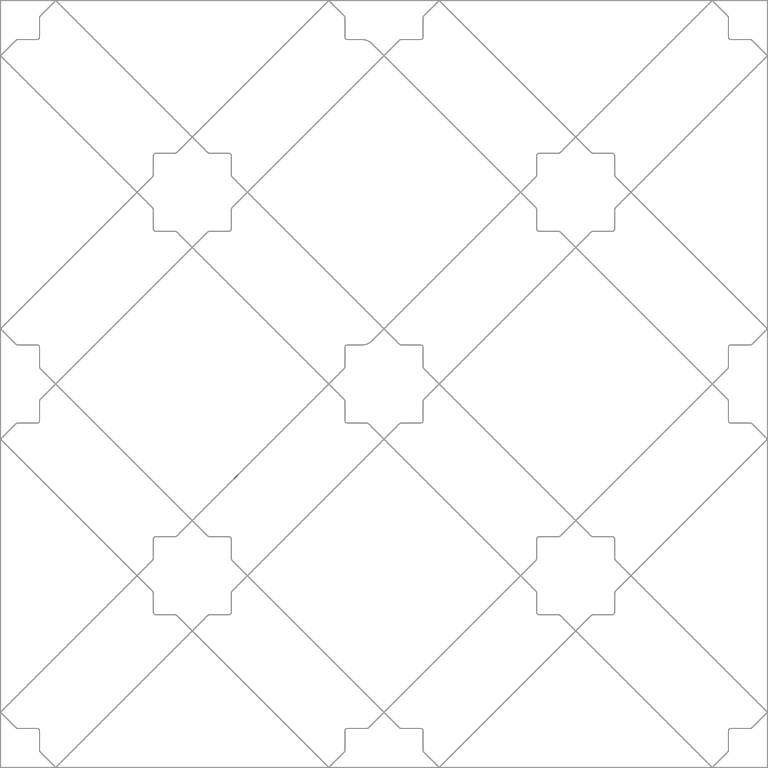
A Shadertoy shader for this pattern:

```glsl
// Thin ink outlines of eight-pointed stars on a staggered lattice, joined by
// pairs of crossing diagonals. Diagonal coordinates fold the plane onto one
// star; its outline is a square and a diamond merged with rounded notches.

#define PERIOD 0.4993        // star spacing along x and y
#define STAR_HALF 0.0508     // half side of the star's square
#define CORNER_RADIUS 0.0032 // rounding of the square's corners
#define NOTCH_RADIUS 0.0045  // rounding of the inner notches
#define WIDE_NOTCH 0.019     // rounding of the few softened notches
#define LINE_WIDTH 0.0009
#define FRAME_HALF 0.4993
#define FILTER_PIXELS 1.4    // width of the edge smoothing
#define INK vec3(0.2)
#define PAPER vec3(1.0)

const float SQRT2 = 1.41421356;
const float TIP = STAR_HALF * SQRT2;

float roundedSquare(vec2 p, float halfSide, float radius) {
    vec2 q = abs(p) - halfSide + radius;
    return length(max(q, 0.0)) + min(max(q.x, q.y), 0.0) - radius;
}

// Union of two edges whose normals are 45 degrees apart, with a circular fillet.
float filletUnion(float a, float b, float radius) {
    float c = 1.0 / SQRT2;
    float u = radius - a;
    float v = radius - b;
    if (u > c * v && v > c * u)
        return radius - sqrt(2.0 * (u * u + v * v - 2.0 * c * u * v));
    return min(a, b);
}

float starDistance(vec2 p, float notchRadius) {
    float square = roundedSquare(p, STAR_HALF, CORNER_RADIUS);
    float diamond = (abs(p.x) + abs(p.y) - TIP) / SQRT2;
    return filletUnion(square, diamond, notchRadius);
}

// Share of the pixel filter covered by a line of the given width.
float lineCoverage(float dist, float width, float blur) {
    float nearEdge = max(dist - 0.5 * blur, -0.5 * width);
    float farEdge = min(dist + 0.5 * blur, 0.5 * width);
    return clamp((farEdge - nearEdge) / blur, 0.0, 1.0);
}

void mainImage(out vec4 fragColor, in vec2 fragCoord) {
    float size = min(iResolution.x, iResolution.y);
    vec2 pos = (fragCoord - 0.5 * iResolution.xy) / size;

    // Fold along both diagonals onto the nearest star
    vec2 diag = vec2(pos.x + pos.y, pos.x - pos.y);
    diag -= PERIOD * round(diag / PERIOD);
    vec2 p = 0.5 * vec2(diag.x + diag.y, diag.x - diag.y);

    // Softened notches on the left of the middle column, upper half
    bool softened = pos.x < 0.0 && pos.x > -TIP && pos.y > 0.0
                 && abs(p.y) > abs(p.x);
    float star = starDistance(p, softened ? WIDE_NOTCH : NOTCH_RADIUS);

    // Diagonals run only outside the stars
    vec2 toBand = abs(abs(diag) - TIP) / SQRT2;
    float bands = max(min(toBand.x, toBand.y), -star);

    float frame = abs(max(abs(pos.x), abs(pos.y)) - FRAME_HALF);
    float dist = min(min(abs(star), bands), frame);

    // One small ink blot thickens a diagonal
    float blot = 1.0 - smoothstep(0.002, 0.005, length(pos - vec2(-0.193, -0.121)));
    float width = LINE_WIDTH * (1.0 + 0.7 * blot);

    float ink = lineCoverage(dist, width, FILTER_PIXELS / size);
    fragColor = vec4(mix(PAPER, INK, ink), 1.0);
}
```
